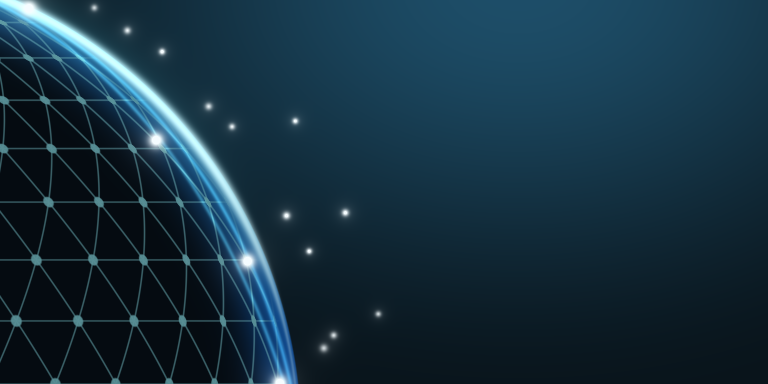
Write a Shadertoy shader that draws this background.

```glsl
#define GLOBE_CENTER vec2(-0.465, -0.1445)
#define GLOBE_RADIUS 1.25
#define MESH_ORIGIN vec2(33.5, 14.3)
#define MESH_STEP vec2(8.73, 7.67)
#define MESH_SLANT 0.47
#define LINE_WIDTH 0.0015
#define NODE_RADIUS 0.0125
#define LIGHT_POS vec2(1.35, 1.05)
#define SPARKS 12
#define FLARES 4

const vec3 SKY_LIGHT = vec3(0.115, 0.305, 0.41);
const vec3 SKY_DARK = vec3(0.035, 0.078, 0.105);
const vec3 CORE_DARK = vec3(0.018, 0.042, 0.065);
const vec3 DEEP_BLUE = vec3(0.05, 0.27, 0.54);
const vec3 TEAL = vec3(0.27, 0.60, 0.64);
const vec3 MESH_COLOR = vec3(0.40, 0.65, 0.68);
const vec3 RIM_COLOR = vec3(0.80, 0.95, 0.98);

float hash(float n) { return fract(sin(n * 127.1) * 43758.5453); }

float glow(float d, float r) {
    return exp(-d * d / (r * r)) + 0.35 * exp(-d / (1.5 * r));
}

// Point above the globe's edge, at an angle in degrees
vec2 onGlobe(float angle, float height) {
    float a = radians(angle);
    return GLOBE_CENTER + (GLOBE_RADIUS + height) * vec2(cos(a), sin(a));
}

// Triangular mesh wrapped on the sphere: x = lines, y = nodes
vec2 sphereMesh(vec2 p, float pixel) {
    vec2 q = (p - GLOBE_CENTER) / GLOBE_RADIUS;
    float z = sqrt(max(1.0 - dot(q, q), 1e-4));
    float lat = asin(clamp(q.y, -1.0, 1.0));
    vec2 cell = (degrees(vec2(atan(q.x, z), lat)) - MESH_ORIGIN) / MESH_STEP;

    float slanted = cell.x - MESH_SLANT * cell.y;
    vec3 g = vec3(slanted, slanted + cell.y, cell.y);
    vec3 gx = dFdx(g), gy = dFdy(g);
    vec3 slope = sqrt(gx * gx + gy * gy) / pixel;
    vec3 d = abs(fract(g + 0.5) - 0.5) / max(slope, 1e-4);
    vec3 lines = 1.0 - smoothstep(0.0, LINE_WIDTH + pixel, d);

    float row = floor(cell.y + 0.5);
    float x = cell.x - MESH_SLANT * row;
    vec2 offset = radians(vec2(x - floor(x + 0.5), cell.y - row) * MESH_STEP);
    offset.x *= cos(lat);
    float node = 1.0 - smoothstep(-pixel, pixel, length(offset) - NODE_RADIUS);
    return vec2(max(lines.x, max(lines.y, lines.z * 0.9)), node);
}

void mainImage(out vec4 fragColor, in vec2 fragCoord) {
    float pixel = 1.0 / iResolution.y;
    vec2 p = fragCoord * pixel;

    // Background light
    float lightDist = length((p - LIGHT_POS) * vec2(0.7, 1.0));
    vec3 col = mix(SKY_LIGHT, SKY_DARK, smoothstep(0.0, 1.15, lightDist));

    // Globe body, brighter toward its edge
    vec2 fromCenter = p - GLOBE_CENTER;
    float dist = length(fromCenter);
    float depth = GLOBE_RADIUS - dist;
    float inside = max(depth, 0.0);
    float rise = fromCenter.y / dist;
    float rimFade = smoothstep(0.15, 0.6, rise);
    vec3 globe = mix(CORE_DARK, DEEP_BLUE, exp(-inside * inside / 0.0095));
    globe = mix(globe, TEAL, 0.85 * rimFade * exp(-inside / 0.038));

    // Mesh
    vec2 mesh = sphereMesh(p, pixel);
    float meshFade = smoothstep(0.01, 0.07, depth);
    globe = mix(globe, MESH_COLOR, 0.55 * meshFade * mesh.x);
    globe = mix(globe, MESH_COLOR * 0.88, 0.9 * meshFade * mesh.y);

    // Curved reflections under the edge
    float bend = 0.08 - 0.3 * (rise - 0.5) * (rise - 0.5);
    for (int i = 0; i < 2; i++) {
        float d = abs(depth - bend * (1.0 - 0.45 * float(i)));
        globe += TEAL * 0.5 * exp(-d * d / 0.00003);
    }
    col = mix(col, globe, smoothstep(-pixel, pixel, depth));

    // Bright rim and outer haze
    float rimWidth = 0.004 + 0.012 * rimFade;
    float rim = (depth - 0.008) / rimWidth;
    col = mix(col, RIM_COLOR, (0.25 + 0.7 * rimFade) * exp(-rim * rim));
    float haze = smoothstep(0.3, 0.98, rise) * exp(-abs(depth) / 0.045);
    col += TEAL * 0.3 * haze;

    // Large flares along the rim
    float shine = 0.0;
    for (int i = 0; i < FLARES; i++) {
        float n = float(i);
        float height = -0.047 - 0.024 * n * (n - 1.0) * (2.7 - n);
        vec2 pos = onGlobe(7.0 + 14.0 * n + 1.7 * n * n, height);
        shine += glow(length(p - pos), 0.019);
    }

    // Small sparks in groups of three outside the globe
    for (int i = 0; i < SPARKS; i++) {
        float n = float(i);
        float group = floor(n / 3.0);
        float member = n - 3.0 * group;
        float wave = group + member - 3.1;
        float angle = 57.7 - 18.0 * group + group * group;
        angle -= (4.5 - 1.1 * group) * member;
        float height = 0.08 + 0.16 * exp(-2.0 * wave * wave);
        float size = mix(0.007, 0.011, hash(n + 1.0));
        float power = mix(0.55, 1.0, hash(n + 21.0));
        shine += power * glow(length(p - onGlobe(angle, height)), size);
    }
    col = mix(col, vec3(0.96, 0.99, 1.0), min(shine, 1.0));

    fragColor = vec4(clamp(col, 0.0, 1.0), 1.0);
}
```
